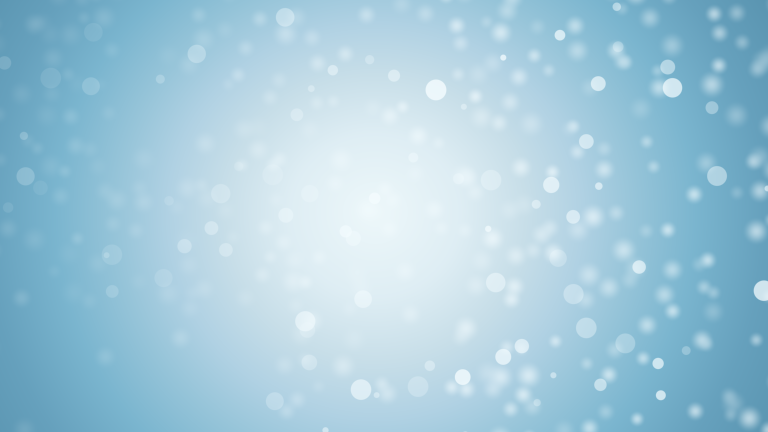
Reproduce this background procedurally as a WebGL 2 fragment shader.

```glsl
#version 300 es
precision highp float;

uniform vec2 u_resolution;
out vec4 outColor;

// Central glow, in canvas heights, x measured from the middle
const vec2 GLOW_CENTER = vec2(-0.02, 0.51);
const float GLOW_TOP_SQUEEZE = 1.1;
const int STOPS = 8;
const float STOP_AT[STOPS] = float[](0.0, 0.2, 0.35, 0.48, 0.60, 0.74, 0.90, 1.06);
const vec3 STOP_COLOR[STOPS] = vec3[](
  vec3(0.93, 0.97, 0.98), vec3(0.87, 0.93, 0.955),
  vec3(0.78, 0.87, 0.91), vec3(0.69, 0.82, 0.89),
  vec3(0.59, 0.77, 0.85), vec3(0.48, 0.71, 0.81),
  vec3(0.40, 0.63, 0.74), vec3(0.35, 0.58, 0.69));

// Lights
const vec3 LIGHT_COLOR = vec3(0.96, 0.99, 1.0);
const float SOFT_CELL = 0.062;
const vec2 SOFT_RADIUS = vec2(0.020, 0.036);
const float SOFT_BLUR = 1.0;
const float SOFT_AMOUNT = 0.62;
const float SOFT_ALPHA = 0.60;
const float DISC_CELL = 0.09;
const vec2 DISC_RADIUS = vec2(0.008, 0.026);
const float DISC_BLUR = 0.13;
const float DISC_AMOUNT = 0.38;
const float DISC_ALPHA = 0.85;
const float CLUSTER_SCALE = 5.0;
const float CLUSTER_STRENGTH = 1.1;

vec2 hash2(vec2 p) {
  vec3 q = fract(vec3(p.xyx) * vec3(0.1031, 0.1030, 0.0973));
  q += dot(q, q.yzx + 33.33);
  return fract((q.xx + q.yz) * q.zy);
}

float cornerSlope(vec2 cell, vec2 offset) {
  return dot(hash2(cell) * 2.0 - 1.0, offset);
}

float gradientNoise(vec2 p) {
  vec2 i = floor(p), f = p - i;
  vec2 w = f * f * f * (f * (f * 6.0 - 15.0) + 10.0);
  vec2 e = vec2(1.0, 0.0);
  float low = mix(cornerSlope(i, f), cornerSlope(i + e.xy, f - e.xy), w.x);
  float high = mix(cornerSlope(i + e.yx, f - e.yx), cornerSlope(i + e.xx, f - e.xx), w.x);
  return mix(low, high, w.y);
}

vec3 backdrop(vec2 p) {
  vec2 d = p - GLOW_CENTER;
  d.y *= d.y > 0.0 ? GLOW_TOP_SQUEEZE : 1.0;
  float r = length(d);
  vec3 color = STOP_COLOR[0];
  for (int i = 1; i < STOPS; i++) {
    float t = clamp((r - STOP_AT[i - 1]) / (STOP_AT[i] - STOP_AT[i - 1]), 0.0, 1.0);
    color = mix(color, STOP_COLOR[i], t);
  }
  return color;
}

// Lights thin out towards the lower left
float density(vec2 p) {
  return mix(0.12, 1.0, smoothstep(-0.12, 0.3, p.y + 0.46 * p.x + 0.11));
}

// Lights grow stronger from left to right
float strength(vec2 p) {
  return mix(0.25, 1.0, smoothstep(-0.65, 0.25, p.x));
}

// Coverage of one jittered grid of round lights
float lights(vec2 p, float cell, vec2 radii, float blur, float amount, float clustering, float seed) {
  vec2 home = floor(p / cell);
  float pixel = 1.0 / u_resolution.y;
  float clear = 1.0;
  for (int y = -1; y <= 1; y++) {
    for (int x = -1; x <= 1; x++) {
      vec2 id = home + vec2(x, y);
      vec2 center = (id + hash2(id + seed)) * cell;
      vec2 pick = hash2(id + seed + 47.0);
      float variety = hash2(id + seed + 91.0).x;
      float cluster = gradientNoise(center * CLUSTER_SCALE + seed);
      float chance = (amount + clustering * cluster) * density(center);
      float radius = mix(radii.x, radii.y, pick.y);
      float edge = max(radius * blur, 1.5 * pixel);
      float shape = 1.0 - smoothstep(radius - edge, radius, distance(p, center));
      float alpha = mix(0.3, 1.0, variety) * strength(center);
      clear *= 1.0 - shape * alpha * step(pick.x, chance);
    }
  }
  return 1.0 - clear;
}

void main() {
  vec2 p = gl_FragCoord.xy / u_resolution.y;
  p.x -= 0.5 * u_resolution.x / u_resolution.y;

  vec3 color = backdrop(p);
  float soft = lights(p, SOFT_CELL, SOFT_RADIUS, SOFT_BLUR, SOFT_AMOUNT, CLUSTER_STRENGTH, 13.0);
  float discs = lights(p, DISC_CELL, DISC_RADIUS, DISC_BLUR, DISC_AMOUNT, 0.0, 171.0);
  color = mix(color, LIGHT_COLOR, soft * SOFT_ALPHA);
  color = mix(color, LIGHT_COLOR, discs * DISC_ALPHA);
  outColor = vec4(color, 1.0);
}
```
